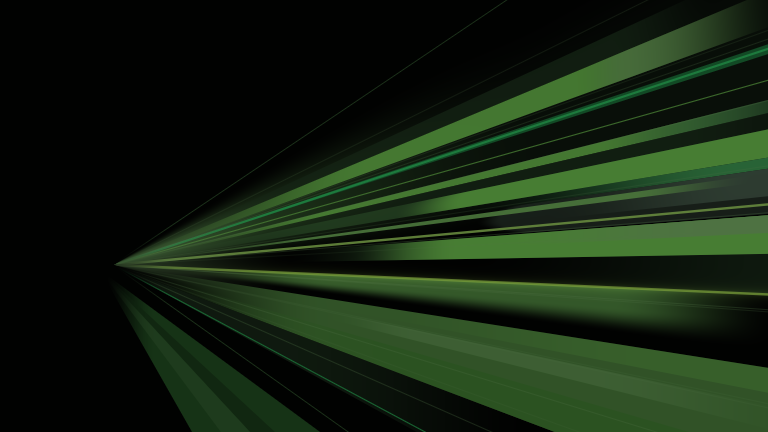
A WebGL 2 fragment shader for this background:

```glsl
#version 300 es
precision highp float;
// Fan of translucent green light beams spreading from a point at the left over black.

#define APEX vec2(0.2616, 0.3866)
#define FAN_APEX vec2(0.2315, 0.375)
#define BLACK vec3(0.004, 0.006, 0.004)
#define DEEP vec3(0.08, 0.14, 0.08)
#define FOREST vec3(0.14, 0.25, 0.13)
#define MOSS vec3(0.20, 0.34, 0.16)
#define LEAF vec3(0.28, 0.49, 0.20)
#define SAGE vec3(0.31, 0.44, 0.27)
#define TEAL vec3(0.10, 0.42, 0.21)
#define LIME vec3(0.46, 0.60, 0.22)
#define STREAKS 14

uniform vec2 u_resolution;
out vec4 fragColor;

float hash(float n) { return fract(sin(n * 91.7) * 4375.5); }

// Exact pixel coverage of the wedge between two slopes.
float wedge(vec2 d, float lo, float hi) {
  float x = max(d.x, 0.0005);
  float s = d.y / x;
  float aa = length(vec2(1.0, s)) / (x * u_resolution.y);
  return clamp((s - lo) / aa + 0.5, 0.0, 1.0) - clamp((s - hi) / aa + 0.5, 0.0, 1.0);
}

// Rises over fade.xy and falls over fade.zw.
float span(float x, vec4 fade) {
  return smoothstep(fade.x, fade.y, x) * (1.0 - smoothstep(fade.z, fade.w, x));
}

void beam(inout vec3 col, vec2 d, float lo, float hi, vec4 fade, vec3 tint, float alpha) {
  col = mix(col, tint, alpha * wedge(d, lo, hi) * span(d.x, fade));
}

// Thin ray of constant width.
void ray(inout vec3 col, vec2 d, float slope, float width, vec3 tint, float alpha) {
  float dist = abs(d.y - slope * d.x) * inversesqrt(1.0 + slope * slope);
  float px = 1.0 / u_resolution.y;
  float cover = clamp((width - dist) / px + 0.5, 0.0, 1.0);
  col = mix(col, tint, alpha * cover * smoothstep(0.0, 0.15, d.x));
}

void main() {
  vec2 p = gl_FragCoord.xy / u_resolution.y;
  vec2 d = p - APEX;
  float s = d.y / max(d.x, 0.0005);
  float inside = smoothstep(-0.002, 0.012, d.x);
  vec4 whole = vec4(0.0, 0.03, 3.0, 4.0);
  vec3 col = BLACK;

  // Soft washes behind the beams
  float upper = smoothstep(0.04, 0.28, s) * (1.0 - smoothstep(0.28, 0.64, s));
  col = mix(col, MOSS, 0.85 * inside * upper * (1.0 - smoothstep(0.1, 1.0, d.x)));
  col = mix(col, DEEP, 0.4 * inside * smoothstep(0.1, 0.2, s) * (1.0 - smoothstep(0.3, 0.6, s)));
  float lower = smoothstep(-0.135, -0.085, s) * wedge(d, -0.3, -0.045);
  col = mix(col, MOSS, lower * span(d.x, vec4(0.1, 0.5, 1.15, 1.55)));
  col = mix(col, DEEP, 0.7 * wedge(d, -0.045, 0.017) * span(d.x, vec4(0.8, 1.6, 3.0, 4.0)));

  // Upper beams
  beam(col, d, 0.418, 0.463, vec4(0.1, 0.5, 1.15, 1.4), DEEP, 0.75);
  beam(col, d, 0.363, 0.418, vec4(0.0, 0.6, 1.05, 1.56), LEAF, 0.95);
  beam(col, d, 0.363, 0.418, vec4(1.08, 1.2, 1.2, 1.56), SAGE, 0.6);
  beam(col, d, 0.322, 0.337, vec4(0.05, 0.4, 3.0, 4.0), TEAL * 0.75, 0.9);
  ray(col, d, 0.330, 0.0025, TEAL * 1.25, 0.8);
  beam(col, d, 0.232, 0.252, vec4(0.05, 0.5, 1.1, 1.6), LEAF, 0.95);
  beam(col, d, 0.232, 0.252, vec4(1.1, 1.35, 1.4, 1.8), mix(TEAL, SAGE, 0.6), 0.5);
  beam(col, d, 0.207, 0.232, vec4(0.4, 0.9, 1.3, 1.7), DEEP, 0.7);
  beam(col, d, 0.164, 0.207, vec4(0.1, 0.5, 3.0, 4.0), FOREST, 0.8);
  float curve = 0.65 + 20.0 * (s - 0.178) * (s - 0.178);
  beam(col, d, 0.164, 0.207, vec4(curve, curve + 0.16, 3.0, 4.0), LEAF, 1.0);
  beam(col, d, 0.147, 0.164, vec4(0.8, 1.45, 3.0, 4.0), mix(TEAL, SAGE, 0.35), 0.9);

  // Grey haze and slim beams at the middle right
  curve = 0.84 + 60.0 * (s - 0.115) * (s - 0.115);
  beam(col, d, 0.078, 0.147, vec4(curve, curve + 0.06, 3.0, 4.0), vec3(0.16, 0.21, 0.17), 0.55);
  beam(col, d, 0.105, 0.147, vec4(1.0, 1.45, 3.0, 4.0), vec3(0.26, 0.34, 0.28), 0.5);
  beam(col, d, 0.128, 0.140, vec4(0.05, 0.5, 1.2, 1.48), mix(LEAF, SAGE, 0.5), 0.9);
  beam(col, d, 0.017, 0.076, vec4(0.4, 0.75, 3.0, 4.0), FOREST, 0.8);
  beam(col, d, 0.017, 0.076, vec4(0.55, 0.8, 3.0, 4.0), LEAF, 1.0);
  beam(col, d, 0.049, 0.076, vec4(0.9, 1.4, 3.0, 4.0), SAGE, 0.85);

  // Broad lower beam with layered strips
  beam(col, d, -0.378, -0.157, vec4(0.0, 0.5, 3.0, 4.0), MOSS, 0.95);
  beam(col, d, -0.378, -0.29, vec4(0.1, 0.7, 3.0, 4.0), vec3(0.16, 0.32, 0.12), 0.7);
  beam(col, d, -0.25, -0.215, vec4(0.5, 0.7, 1.1, 1.6), SAGE, 0.4);
  beam(col, d, -0.195, -0.157, vec4(0.5, 1.3, 3.0, 4.0), LEAF, 0.3);
  beam(col, d, -0.55, -0.378, vec4(0.0, 0.15, 0.4, 1.0), DEEP, 0.7);

  // Scattered faint streaks over the whole fan
  for (int i = 0; i < STREAKS; i++) {
    float n = float(i);
    float slope = mix(-0.5, 0.5, (n + hash(n + 2.0)) / float(STREAKS));
    ray(col, d, slope, 0.0012, SAGE, 0.12 + 0.18 * hash(n + 7.0));
  }

  // Bright accent rays
  ray(col, d, 0.673, 0.001, FOREST, 0.8);
  ray(col, d, 0.282, 0.0013, LEAF, 0.8);
  ray(col, d, 0.0925, 0.0028, mix(SAGE, LIME, 0.6), 0.9);
  ray(col, d, -0.535, 0.0013, TEAL, 0.9);
  ray(col, d, -0.71, 0.001, FOREST, 0.8);
  col += LIME * 0.22 * inside * exp(-abs(d.y + 0.045 * d.x) * 110.0) * smoothstep(0.0, 0.5, d.x);
  ray(col, d, -0.045, 0.0028, LIME, 0.75);

  // Pale overlap near the apex
  float pale = inside * smoothstep(-0.3, -0.1, s) * (1.0 - smoothstep(0.35, 0.6, s));
  col = mix(col, SAGE, 0.45 * pale * (1.0 - smoothstep(0.0, 0.42, d.x)));

  // Separate dark fan at the lower left
  vec2 f = p - FAN_APEX;
  vec4 fanFade = vec4(0.01, 0.13, 3.0, 4.0);
  beam(col, f, -1.76, -0.736, fanFade, vec3(0.09, 0.21, 0.09), 0.95);
  beam(col, f, -1.08, -0.926, fanFade, vec3(0.06, 0.14, 0.06), 0.8);
  beam(col, f, -1.34, -1.08, fanFade, FOREST, 0.6);

  fragColor = vec4(col, 1.0);
}
```
